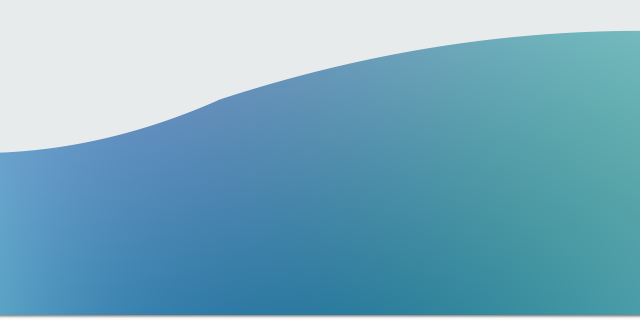
Give the GLSL for this background, as a WebGL 2 fragment shader.

```glsl
#version 300 es
precision highp float;
// A blue-to-teal wave under a pale sky, resting on a thin shadowed ledge.
// The wave top joins two parabolas at a soft corner; its colour is a mesh
// gradient of four columns, cubic across and nearly linear upwards.

uniform vec2 u_resolution;
out vec4 fragColor;

// Height of the wave top: a rising curve, then an arch that levels off.
float waveTop(float x) {
    float rise = 0.523 + 0.08 * x + 1.1735 * x * x;
    float arch = 0.9036 - 0.4976 * (1.0 - x) * (1.0 - x);
    return x < 0.341 ? rise : arch;
}

// Cubic through four values placed at x = 0, 1/3, 2/3 and 1.
vec3 cubicAcross(vec3 a, vec3 b, vec3 c, vec3 d, float x) {
    float t = 3.0 * x;
    vec4 s = t - vec4(0.0, 1.0, 2.0, 3.0);
    return -a * s.y * s.z * s.w / 6.0 + b * s.x * s.z * s.w / 2.0
           - c * s.x * s.y * s.w / 2.0 + d * s.x * s.y * s.z / 6.0;
}

vec3 waveColor(vec2 p) {
    vec3 left   = mix(vec3(0.35, 0.64, 0.77), vec3(0.47, 0.64, 0.83), p.y);
    vec3 blue   = mix(vec3(0.18, 0.48, 0.65), vec3(0.49, 0.60, 0.775), p.y);
    vec3 teal   = mix(vec3(0.18, 0.51, 0.61), vec3(0.47, 0.67, 0.76), p.y);
    vec3 right  = mix(vec3(0.29, 0.61, 0.67), vec3(0.48, 0.745, 0.77), p.y);
    // Greener dip halfway up the right side.
    vec3 dip = vec3(0.08, 0.06, 0.18) * p.y * (1.0 - p.y);
    return cubicAcross(left, blue, teal, right, p.x) - dip * p.x * p.x;
}

void main() {
    vec2 uv = gl_FragCoord.xy / u_resolution;
    float pixel = 1.0 / u_resolution.y;

    // Sky and wave
    vec3 sky = vec3(0.906, 0.922, 0.922);
    float depth = waveTop(uv.x) - uv.y;
    vec3 color = mix(sky, waveColor(uv), clamp(depth / pixel + 0.5, 0.0, 1.0));

    // White ledge with a soft shadow beneath the wave
    float ledge = 0.0156 - uv.y;
    float shadow = 0.42 * exp(-pow(max(ledge, 0.0) / 0.0065, 2.0));
    vec3 floorColor = vec3(0.99) * (1.0 - shadow);
    color = mix(color, floorColor, clamp(ledge / pixel + 0.5, 0.0, 1.0));

    fragColor = vec4(color, 1.0);
}
```
